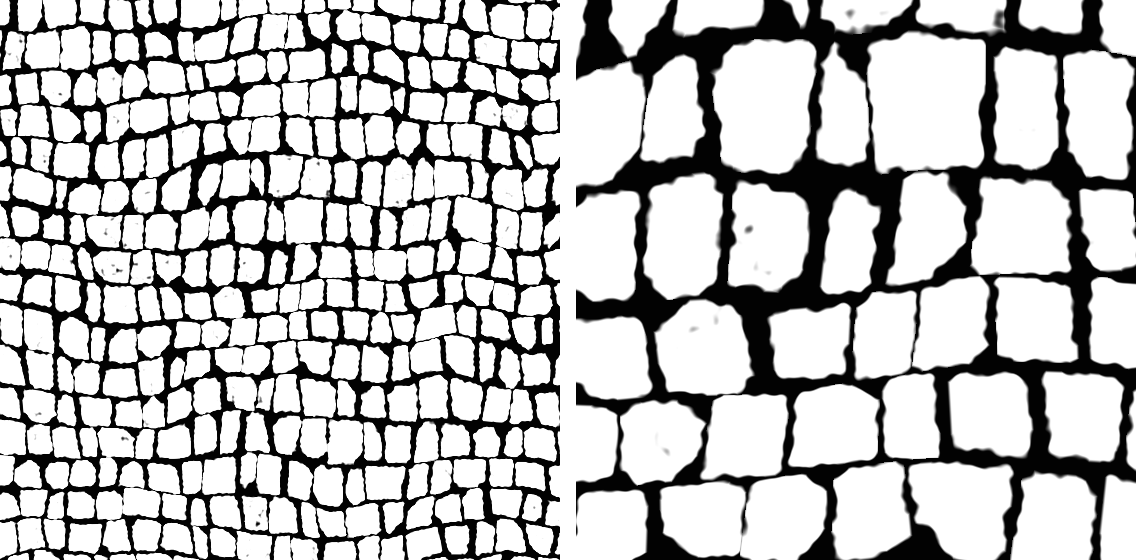
Left: the whole. Right: its middle third, enlarged.
A three.js fragment shader for this texture:

```glsl
// Rough-cut white paving stones in wavy courses, parted by uneven black joints.
// Each course is split by jittered, leaning joints; every stone is then a
// quadrilateral distance field with cut corners and gradient-noise edges.

varying vec2 vUv;

const vec3 STONE_COLOR = vec3(1.0);
const vec3 JOINT_COLOR = vec3(0.008);
const float ROWS = 15.7;
const float COLUMNS = 20.0;
const float COLUMN_JITTER = 0.54;   // in column widths
const float JOINT_LEAN = 0.22;      // in column widths
const float MIN_INSET = 0.0009;     // half of the thinnest joint
const float INSET_RANGE = 0.0072;
const float SIDE_TAPER = 0.0055;
const float CORNER_RADIUS = 0.0055;
const float CORNER_CUT = 0.0145;
const float CHIP_COARSE = 0.0046;
const float CHIP_FINE = 0.0030;
const float EDGE_SOFTNESS = 0.0011;

float rand(vec2 p) {
  vec3 q = fract(p.xyx * 0.1031);
  q += dot(q, q.yzx + 33.33);
  return fract((q.x + q.y) * q.z);
}

// Independent random value of a stone for each salt
float stoneRand(vec2 id, float salt) {
  return rand(id + salt * vec2(37.0, 91.0));
}

vec2 gradient(vec2 cell) {
  float angle = 6.28318 * rand(cell + 7.0);
  return vec2(cos(angle), sin(angle));
}

float gradientNoise(vec2 p) {
  vec2 i = floor(p);
  vec2 f = p - i;
  vec2 w = f * f * f * (f * (f * 6.0 - 15.0) + 10.0);
  vec2 e = vec2(1.0, 0.0);
  float low = mix(dot(gradient(i), f), dot(gradient(i + e), f - e), w.x);
  float high = mix(dot(gradient(i + e.yx), f - e.yx),
                   dot(gradient(i + 1.0), f - 1.0), w.x);
  return mix(low, high, w.y);
}

// Horizontal place of a joint, in columns, at height t of its course
float jointAt(float column, float row, float t) {
  vec2 id = vec2(column, row);
  return column + COLUMN_JITTER * (stoneRand(id, 1.0) - 0.5)
       + JOINT_LEAN * (stoneRand(id, 2.0) - 0.5) * (t - 0.5) * 2.0;
}

// Distance the stone side keeps from its joint line, tapering along t
float sideInset(vec2 id, float salt, float t) {
  float h = stoneRand(id, salt);
  float taper = SIDE_TAPER * (stoneRand(id, salt + 4.0) - 0.5) * (t - 0.5);
  return max(MIN_INSET, MIN_INSET + INSET_RANGE * h * h + taper);
}

// Signed distance to the stone outline, positive inside
float stoneDistance(vec2 p) {
  // Wavy courses of changing height
  float v = p.y * ROWS + 0.9 * gradientNoise(p * vec2(2.6, 3.1) + 11.0)
          + 0.35 * gradientNoise(p * vec2(8.0, 5.0) + 43.0);
  float row = floor(v);
  float t = v - row;

  // Column lookup between the displaced joints
  float u = p.x * COLUMNS + 5.0 * rand(vec2(row, 5.0));
  float column = floor(u);
  if (u < jointAt(column, row, t)) column -= 1.0;
  else if (u > jointAt(column + 1.0, row, t)) column += 1.0;
  vec2 id = vec2(column, row);
  float left = jointAt(column, row, t);
  float right = jointAt(column + 1.0, row, t);
  float s = (u - left) / (right - left);

  // Distances to the four sides
  vec2 lower = vec2((u - left) / COLUMNS - sideInset(id, 3.0, t),
                    t / ROWS - sideInset(id, 4.0, s));
  vec2 upper = vec2((right - u) / COLUMNS - sideInset(id, 5.0, t),
                    (1.0 - t) / ROWS - sideInset(id, 6.0, s));

  // Rounded body
  float radius = CORNER_RADIUS * mix(0.5, 1.5, stoneRand(id, 11.0));
  float d = radius - length(max(radius - min(lower, upper), 0.0));

  // Corners broken off by random amounts
  for (int k = 0; k < 4; k++) {
    float c = float(k);
    vec2 pick = vec2(mod(c, 2.0), floor(c / 2.0));
    vec2 corner = mix(lower, upper, pick);
    float h = stoneRand(id, 12.0 + c);
    d = min(d, (corner.x + corner.y) * 0.7071 - CORNER_CUT * h * h * h);
  }

  // Chipped edges, different on each stone
  vec2 shift = 60.0 * vec2(stoneRand(id, 17.0), stoneRand(id, 18.0));
  d += CHIP_COARSE * gradientNoise(p * 48.0 + shift);
  d += CHIP_FINE * gradientNoise(p * 125.0 + shift);

  // Neighbours never quite merge
  float gap = min(min(lower.x, lower.y), min(upper.x, upper.y));
  return min(d, gap + 0.0012);
}

void main() {
  float stone = smoothstep(-EDGE_SOFTNESS, EDGE_SOFTNESS, stoneDistance(vUv));
  gl_FragColor = vec4(mix(JOINT_COLOR, STONE_COLOR, stone), 1.0);
}
```
